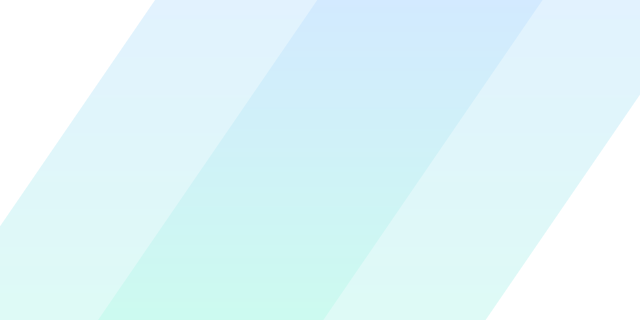
Give the GLSL for this background, as a Shadertoy shader.

```glsl
const float SLANT = 0.685;        // horizontal run per unit of height
const float BAND_CENTER = 0.6585; // where the shared axis meets the bottom
const float OUTER_HALF = 0.859;
const float INNER_HALF = 0.352;

const vec3 PAPER = vec3(1.0);
const vec3 OUTER_BOTTOM = vec3(0.870, 0.982, 0.964);
const vec3 OUTER_TOP = vec3(0.885, 0.949, 0.996);
const vec3 INNER_BOTTOM = vec3(0.801, 0.982, 0.939);
const vec3 INNER_TOP = vec3(0.826, 0.917, 0.999);

// Signed distance to a slanted strip, negative inside
float stripDistance(vec2 p, float center, float halfWidth, float slant) {
    float across = abs(p.x - slant * p.y - center) - halfWidth;
    return across / sqrt(1.0 + slant * slant);
}

// Coverage with an edge about one pixel wide
float coverage(float dist, float pixel) {
    return clamp(0.5 - dist / pixel, 0.0, 1.0);
}

// Lay a vertically graded strip over a base colour
vec3 paintStrip(vec3 base, vec2 p, float halfWidth, vec3 bottom, vec3 top, float pixel) {
    float dist = stripDistance(p, BAND_CENTER, halfWidth, SLANT);
    return mix(base, mix(bottom, top, p.y), coverage(dist, pixel));
}

void mainImage(out vec4 fragColor, in vec2 fragCoord) {
    // Canvas height is one unit
    float pixel = 1.0 / iResolution.y;
    vec2 p = fragCoord * pixel;

    // Wide pale strip, then the deeper strip along the same axis
    vec3 color = paintStrip(PAPER, p, OUTER_HALF, OUTER_BOTTOM, OUTER_TOP, pixel);
    color = paintStrip(color, p, INNER_HALF, INNER_BOTTOM, INNER_TOP, pixel);

    fragColor = vec4(color, 1.0);
}
```
